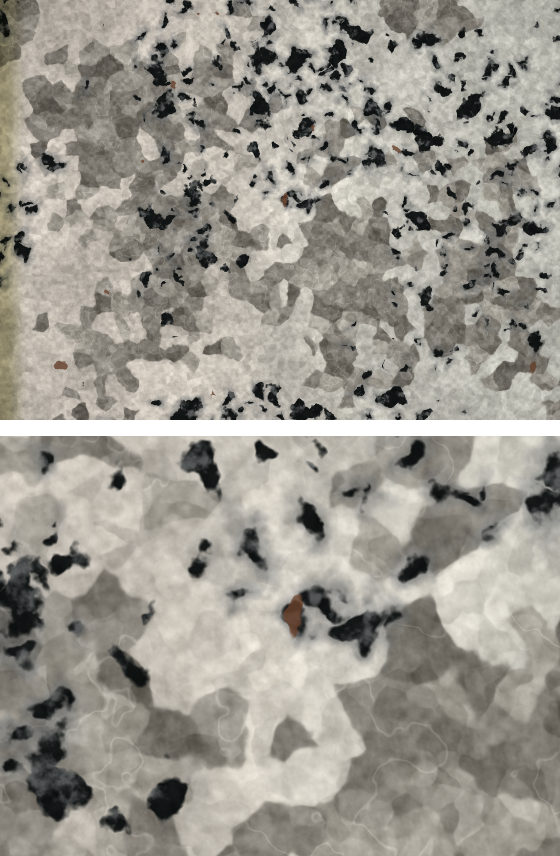
Top, the full canvas; bottom, a detail of the centre.
This texture is drawn by a Shadertoy shader. Its source:

```glsl
float hash(vec2 p) {
    return fract(sin(dot(p, vec2(127.1, 311.7))) * 43758.5453);
}

vec2 hash2(vec2 p) {
    return vec2(hash(p), hash(p + 37.7));
}

float noise(vec2 p) {
    vec2 i = floor(p), f = fract(p);
    f = f * f * (3.0 - 2.0 * f);
    return mix(mix(hash(i), hash(i + vec2(1, 0)), f.x),
               mix(hash(i + vec2(0, 1)), hash(i + vec2(1, 1)), f.x), f.y);
}

float fbm(vec2 p) {
    float sum = 0.0, amp = 0.533;
    for (int i = 0; i < 4; i++) {
        sum += amp * noise(p);
        p = mat2(1.6, 1.2, -1.2, 1.6) * p + 5.3;
        amp *= 0.5;
    }
    return sum;
}

vec2 warp(vec2 p, float freq, float amount) {
    return p + amount * (vec2(fbm(p * freq), fbm(p * freq + 19.0)) - 0.5);
}

// Soft-edged cells: x = share of quartz, y = random tone
vec2 grains(vec2 p, float scale, float patchFreq, float threshold) {
    vec2 cell = floor(p * scale), sum = vec2(0);
    float total = 0.0;
    for (int y = -1; y <= 1; y++)
    for (int x = -1; x <= 1; x++) {
        vec2 id = cell + vec2(x, y);
        vec2 center = id + hash2(id);
        float weight = exp(-28.0 * length(p * scale - center));
        float field = fbm(center / scale * patchFreq) + 0.26 * (hash(id + 71.0) - 0.5);
        sum += weight * vec2(step(threshold, field), hash(id + 13.0));
        total += weight;
    }
    return sum / total;
}

// Depth inside clustered, elongated flakes, in canvas units
float flakes(vec2 p, float scale, float density) {
    vec2 cell = floor(p * scale);
    float depth = -1.0;
    for (int y = -1; y <= 1; y++)
    for (int x = -1; x <= 1; x++) {
        vec2 id = cell + vec2(x, y);
        vec2 rnd = hash2(id + scale);
        float chance = density * smoothstep(0.3, 0.7, noise(id / scale * 5.0 + 3.0));
        if (hash(id + 91.0 + scale) > chance) continue;
        float angle = 6.2832 * rnd.x, c = cos(angle), s = sin(angle);
        vec2 q = mat2(c, s, -s, c) * (p * scale - id - hash2(id + 5.0));
        float radius = mix(0.15, 0.5, rnd.y * rnd.y);
        depth = max(depth, radius - length(q * vec2(0.85, 1.5)));
    }
    return depth / scale;
}

void mainImage(out vec4 fragColor, in vec2 fragCoord) {
    vec2 p = fragCoord / iResolution.y;
    float aspect = iResolution.x / iResolution.y;
    vec2 bent = warp(p, 22.0, 0.035);
    float fine = fbm(p * 110.0) - 0.5;

    // Cream feldspar with faint facets, cooler towards the right
    float facet = grains(bent, 52.0, 9.0, 0.5).y;
    float cloud = fbm(p * 9.0 + 40.0);
    float light = 0.745 + 0.22 * (cloud - 0.5) + 0.1 * (facet - 0.5);
    vec3 warmTint = vec3(1.04, 1.0, 0.945), coolTint = vec3(1.01, 1.005, 0.955);
    vec3 color = light * mix(warmTint, coolTint, smoothstep(0.2, 0.9, p.x / aspect));

    // Grey-brown quartz grains gathered in patches
    vec2 quartz = grains(bent, 27.0, 5.0, 0.53);
    vec3 quartzDark = vec3(0.37, 0.355, 0.325), quartzLight = vec3(0.66, 0.64, 0.6);
    vec3 quartzColor = mix(quartzDark, quartzLight, quartz.y) + 0.12 * (facet - 0.5);
    color = mix(color, quartzColor, 0.93 * quartz.x);

    // Pale hairline cracks
    float crack = abs(fbm(p * 17.0 + 8.0) - 0.5);
    color += 0.07 * quartz.x * (1.0 - smoothstep(0.0, 0.018, crack));
    color += 0.22 * fine;

    // Black mica with ragged edges and blue-grey halos
    vec2 ragged = warp(p, 38.0, 0.04);
    float depth = max(flakes(ragged, 15.0, 0.6), flakes(ragged, 34.0, 0.32));
    depth += 0.016 * (fbm(p * 60.0 + 4.0) - 0.5);
    vec3 haloColor = vec3(0.42, 0.43, 0.435);
    float halo = smoothstep(-0.022, 0.002, depth) * smoothstep(0.3, 0.65, cloud);
    color = mix(color, haloColor + 0.2 * fine, 0.6 * halo);
    float glint = smoothstep(0.52, 0.8, fbm(p * 65.0 + 30.0));
    vec3 micaColor = mix(vec3(0.065, 0.077, 0.075), vec3(0.34, 0.35, 0.35), glint);
    color = mix(color, micaColor + 0.07 * fine, smoothstep(-0.003, 0.004, depth));

    // Rare rust specks
    float rust = smoothstep(-0.002, 0.003, flakes(ragged + 7.0, 31.0, 0.012));
    color = mix(color, vec3(0.4, 0.25, 0.17), 0.8 * rust);

    // Olive shade on the left rim and dim corners
    float rim = 1.0 - smoothstep(0.01, 0.07, p.x + 0.02 * (cloud - 0.5));
    color *= mix(vec3(1.0), vec3(0.78, 0.77, 0.64), rim);
    vec2 offset = p / vec2(aspect, 1.0) - 0.5;
    color *= 1.03 - 0.22 * dot(offset, offset);
    fragColor = vec4(clamp(color, 0.0, 1.0), 1.0);
}
```
